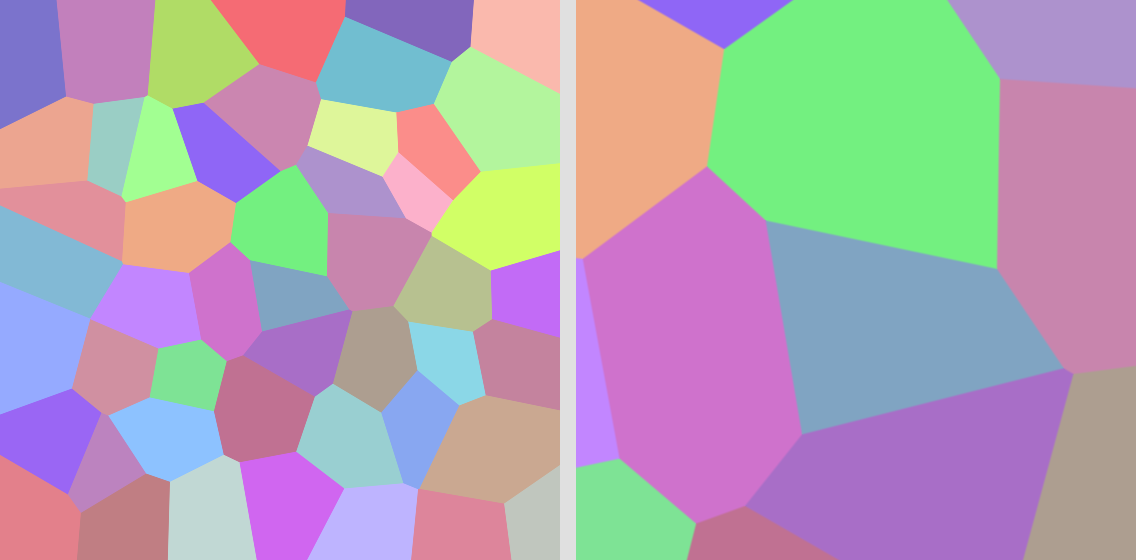
Left: the whole. Right: its middle third, enlarged.
Give the GLSL for this pattern, as a three.js fragment shader.

```glsl
// Flat pastel Voronoi mosaic: irregular convex polygons with crisp straight borders.
varying vec2 vUv;

const float GRID = 7.0;           // seeds per side, all inside the canvas
const float SEED_COUNT = 49.0;    // GRID * GRID
const float JITTER = 1.0;         // 0 = regular lattice, 1 = fully scattered
const float COLOR_STEP = 10.0;    // coprime with SEED_COUNT, separates neighbour hues
const float TINT_SPREAD = 0.18;   // per-channel variation around a base colour
const float CHANNEL_MIN = 0.4;    // keeps every polygon pastel
const float EDGE_WIDTH = 0.0009;  // half width of the smoothed border

const vec3 CLAY   = vec3(0.83, 0.58, 0.52);
const vec3 MINT   = vec3(0.62, 0.82, 0.67);
const vec3 VIOLET = vec3(0.64, 0.49, 0.91);
const vec3 ORCHID = vec3(0.82, 0.56, 0.74);
const vec3 SKY    = vec3(0.61, 0.72, 0.93);
const vec3 LIME   = vec3(0.71, 0.92, 0.45);

vec3 hash3(float n) {
  vec3 p = fract(vec3(n + 3.7) * vec3(0.1031, 0.1030, 0.0973));
  p += dot(p, p.yzx + 33.33);
  return fract((p.xxy + p.yzz) * p.zyx);
}

// One scattered seed per lattice square.
vec2 seedPosition(float id) {
  vec2 square = vec2(mod(id, GRID), floor((id + 0.5) / GRID));
  vec2 offset = mix(vec2(0.5), hash3(id * 1.37 + 11.0).xy, JITTER);
  return (square + offset) / GRID;
}

// Base colour chosen by cumulative area share.
vec3 baseColor(float pick) {
  if (pick < 0.22) return CLAY;
  if (pick < 0.43) return MINT;
  if (pick < 0.63) return VIOLET;
  if (pick < 0.81) return ORCHID;
  if (pick < 0.92) return SKY;
  return LIME;
}

vec3 polygonColor(float id) {
  float pick = (mod(id * COLOR_STEP, SEED_COUNT) + 0.5) / SEED_COUNT;
  vec3 tint = (hash3(id * 2.13 + 57.0) * 2.0 - 1.0) * TINT_SPREAD;
  return clamp(baseColor(pick) + tint, CHANNEL_MIN, 1.0);
}

void main() {
  // Find the two nearest seeds.
  float nearDist = 9.0;
  float nextDist = 9.0;
  float nearId = 0.0;
  float nextId = 0.0;
  for (int i = 0; i < int(SEED_COUNT); i++) {
    float id = float(i);
    vec2 delta = seedPosition(id) - vUv;
    float dist = dot(delta, delta);
    if (dist < nearDist) {
      nextDist = nearDist;
      nextId = nearId;
      nearDist = dist;
      nearId = id;
    } else if (dist < nextDist) {
      nextDist = dist;
      nextId = id;
    }
  }

  // Exact distance to the shared border, used to blend both fills.
  float gap = max(distance(seedPosition(nearId), seedPosition(nextId)), 0.0001);
  float border = (nextDist - nearDist) / (2.0 * gap);
  float inside = smoothstep(-EDGE_WIDTH, EDGE_WIDTH, border);
  gl_FragColor = vec4(mix(polygonColor(nextId), polygonColor(nearId), inside), 1.0);
}
```
